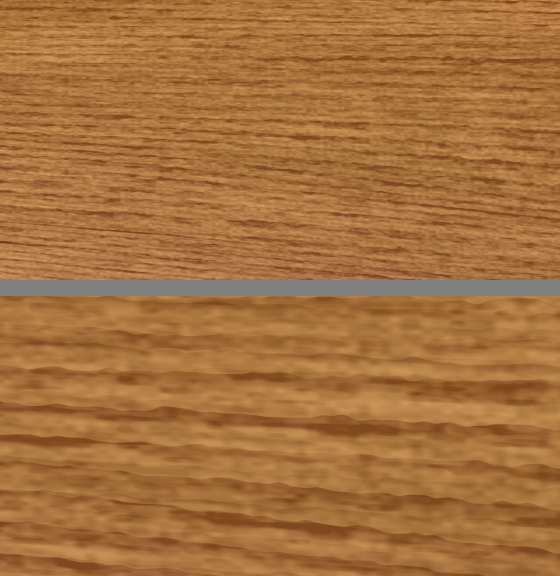
Top: the whole. Bottom: its middle third, enlarged.
Reproduce this texture procedurally as a WebGL 2 fragment shader.

```glsl
#version 300 es
precision highp float;
// Warm brown wood with fine, nearly level grain that dips to the right.
// A bent across-grain coordinate carries long crisp ring lines, pores along
// them, thin fibres and a few splits; their summed tone shifts one mean colour.

#define MEAN_COLOR vec3(0.678, 0.458, 0.256)
#define TONE_STEP vec3(0.062, 0.059, 0.047)
#define RINGS 27.0
#define FINE_RINGS 58.0
#define RING_DEPTH 1.9
#define FINE_RING_DEPTH 1.1
#define PORE_DEPTH 1.3
#define FIBRE_DEPTH 0.6
#define ROUGH_DEPTH 0.75
#define BAND_DEPTH 0.55
#define SLOPES vec2(0.10, 0.02)
#define SPLIT_WIDTH 0.0045

uniform vec2 u_resolution;
out vec4 outColor;

// Integer hash of a lattice cell, 0 to 1.
float hash(vec2 cell) {
  uvec2 q = uvec2(ivec2(cell)) * uvec2(1597334677u, 3812015801u);
  uint h = (q.x ^ q.y) * 1597334677u;
  h = (h ^ (h >> 15)) * 2246822519u;
  h ^= h >> 13;
  return float(h >> 8) / 16777216.0;
}

// Smooth value noise, -1 to 1.
float noise(vec2 p) {
  vec2 i = floor(p), f = fract(p);
  f = f * f * (3.0 - 2.0 * f);
  float low = mix(hash(i), hash(i + vec2(1, 0)), f.x);
  float high = mix(hash(i + vec2(0, 1)), hash(i + vec2(1, 1)), f.x);
  return 2.0 * mix(low, high, f.y) - 1.0;
}

// Height across the grain; constant along one grain line.
float acrossGrain(vec2 p) {
  float slope = mix(SLOPES.x, SLOPES.y, smoothstep(0.0, 0.9, p.y));
  return p.y + slope * p.x + 0.004 * noise(vec2(p.x * 1.7, p.y * 3.0));
}

// Long ring lines: soft below, crisp above, slightly serrated.
// Returns line darkness and a wider zone around each line.
vec2 ringLines(float x, float v, float count, float seed) {
  float ripple = 0.0030 * noise(vec2(x * 30.0, v * 24.0 + seed))
               + 0.0018 * noise(vec2(x * 64.0, v * 40.0 + seed));
  float r = (v + ripple) * count + noise(vec2(x * 0.5 + seed, v * 9.0));
  float id = floor(r), f = r - id;
  float edge = min(1.3 * fwidth(r), 0.3);
  float top = 1.0 - smoothstep(0.97 - edge, 0.97, f);
  float line = smoothstep(0.4, 0.85, f);
  float strength = mix(0.4, 1.1, hash(vec2(id, seed + 71.0)));
  float along = 0.85 + 0.35 * noise(vec2(x * 2.5, id * 5.3 + seed))
              + 0.30 * noise(vec2(x * 19.0, id * 7.7 + seed));
  return vec2(line * top * along, smoothstep(0.1, 0.6, f) * top) * strength;
}

// Thin short dark pores.
float pores(float x, float v) {
  float row = v - 0.02 * x;
  float dash = noise(vec2(x * 17.0, row * 125.0) + 37.0);
  float small = noise(vec2(x * 38.0, row * 165.0) + 91.0);
  return smoothstep(0.1, 0.65, dash) + 0.8 * smoothstep(0.1, 0.7, small);
}

// Thin splits near the lower left, fading along their length.
float splits(float x, float v) {
  float dark = 0.0;
  for (int k = 0; k < 3; k++) {
    float n = float(k);
    float level = 0.212 - 0.082 * n + 0.004 * noise(vec2(x * 5.0, n * 9.0));
    float core = 1.0 - smoothstep(0.2, 1.0 + 0.6 * n, abs(v - level) / SPLIT_WIDTH);
    float reach = 1.0 - smoothstep(0.85, 1.05 + 0.15 * n, x);
    float wear = 0.75 + 0.4 * noise(vec2(x * 9.0, n * 17.0));
    dark += core * reach * wear / (1.0 + 0.7 * n);
  }
  return dark;
}

void main() {
  vec2 p = gl_FragCoord.xy / u_resolution.y;
  float x = p.x, v = acrossGrain(p);

  // Broad bands and light falling off to the right.
  float bands = noise(vec2(x * 0.6, v * 6.0) + 5.0)
              + 0.7 * noise(vec2(x * 0.8, v * 18.0) + 23.0);
  float light = 0.22 * (1.0 - x) + 0.3 * (0.5 - p.y);

  // Long thin fibres and a rough surface.
  float fibres = noise(vec2(x * 4.0, v * 120.0) + 51.0)
               + noise(vec2(x * 14.0, v * 150.0) + 67.0);
  float rough = noise(vec2(x * 80.0, v * 175.0) + 19.0);

  vec2 rings = ringLines(x, v, RINGS, 0.0);
  vec2 fineRings = ringLines(x, v, FINE_RINGS, 31.0);
  float pore = pores(x, v) * (0.4 + 0.8 * rings.y);
  float tone = 0.66 + light + BAND_DEPTH * bands + FIBRE_DEPTH * fibres
             + ROUGH_DEPTH * rough - RING_DEPTH * rings.x
             - FINE_RING_DEPTH * fineRings.x - PORE_DEPTH * pore;
  tone = clamp(tone, -2.9, 2.0) - 3.0 * splits(x, v);

  // Dark marks lean red, some bands lean olive, the lower part is paler.
  vec3 color = MEAN_COLOR + TONE_STEP * tone;
  color += vec3(0.010, -0.006, 0.004) * (rings.x + 0.5 * pore - 0.4);
  color += vec3(-0.007, 0.005, -0.009) * noise(vec2(x * 0.8, v * 8.0) + 83.0);
  color.b += 0.03 * (0.5 - p.y);
  outColor = vec4(clamp(color, 0.0, 1.0), 1.0);
}
```
